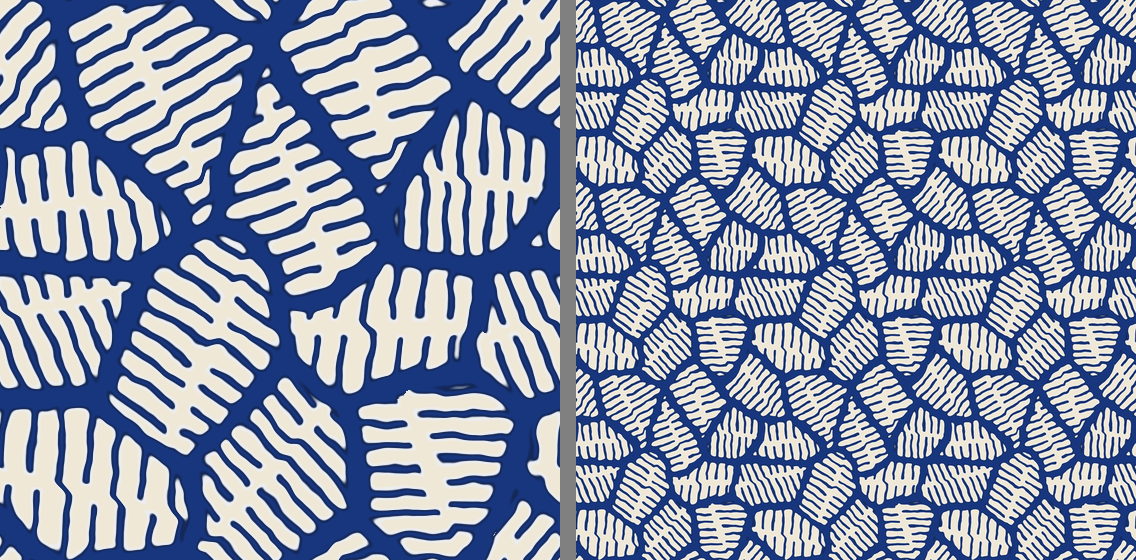
Left: one tile. Right: repeated 3 by 3.
Give the GLSL for this pattern, as a three.js fragment shader.

```glsl
// Seamless block-print pattern of cream leaves, cut into wobbly bars, on deep blue.
varying vec2 vUv;

const vec3 CREAM = vec3(0.94, 0.91, 0.84);
const vec3 COOL_WHITE = vec3(0.92, 0.93, 0.94);
const vec3 BLUE = vec3(0.09, 0.21, 0.49);
const vec3 NAVY = vec3(0.08, 0.16, 0.35);

const vec2 GRID = vec2(3.0, 4.0);      // leaves per tile, rows must be even
const float JITTER = 0.42;             // scatter of the leaf centres, in cells
const vec2 STRETCH = vec2(0.78, 1.25); // metric along and across a leaf
const float TAPER = 1.8;               // narrowing towards the tip
const float HALF_GAP = 0.019;          // half the channel between leaves
const float SLIT = 0.0062;             // half the slit between bars
const float RIB = 0.013;               // half the width of the midrib
const float TIP = 0.12;                // beyond this the bars come apart
const float ROUNDING = 0.012;
const float WOBBLE = 0.0055;
const float LIGHT_RIM = 0.0046;
const float DARK_RIM = 0.0034;
const float SOFT = 0.0014;

float hash(vec2 p) {
  vec3 a = fract(p.xyx * 0.1031);
  a += dot(a, a.yzx + 33.33);
  return fract((a.x + a.y) * a.z);
}

// Value noise from -1 to 1 that wraps after "count" cells
float wrapNoise(vec2 p, float count, float seed) {
  p *= count;
  vec2 i = floor(p), f = fract(p);
  f = f * f * (3.0 - 2.0 * f);
  vec2 a = floor(mod(i + 0.5, count)) + seed;
  vec2 b = floor(mod(i + 1.5, count)) + seed;
  float low = mix(hash(a), hash(vec2(b.x, a.y)), f.x);
  float high = mix(hash(vec2(a.x, b.y)), hash(b), f.x);
  return 2.0 * mix(low, high, f.y) - 1.0;
}

float smoothMin(float a, float b, float k) {
  float h = max(k - abs(a - b), 0.0) / k;
  return min(a, b) - h * h * k * 0.25;
}

struct Leaf {
  vec2 id;     // wrapped cell, the seed of the leaf
  vec2 local;  // position along and across the leaf
  float reach; // stretched distance from the centre
  vec2 slope;  // gradient of reach
};

Leaf leafAt(vec2 p, vec2 cell) {
  Leaf leaf;
  leaf.id = floor(mod(cell + 0.5, GRID)) + 5.0;
  vec2 shift = vec2(hash(leaf.id + 11.3), hash(leaf.id + 23.7)) - 0.5;
  shift.x += 0.5 * mod(cell.y, 2.0);
  vec2 centre = (cell + 0.5 + shift * vec2(1.0, JITTER)) / GRID;
  centre.x -= (1.0 - JITTER) * (shift.x - 0.5 * mod(cell.y, 2.0)) / GRID.x;

  // Most leaves lie nearly flat, some stand steeply
  float turn = 2.0 * hash(leaf.id + 37.1) - 1.0;
  float angle = hash(leaf.id + 41.9) > 0.62 ? sign(turn) * (0.8 + 0.5 * abs(turn)) : 0.45 * turn;
  angle += 3.14159 * step(0.5, hash(leaf.id + 53.3));
  vec2 axis = vec2(cos(angle), sin(angle)), side = vec2(-axis.y, axis.x);
  vec2 q = vec2(dot(p - centre, axis), dot(p - centre, side));

  float narrow = clamp(1.0 + TAPER * q.x, 0.65, 1.45);
  vec2 s = STRETCH * STRETCH;
  leaf.local = q;
  leaf.reach = max(length(STRETCH * q * vec2(1.0, narrow)), 1e-4);
  leaf.slope = (axis * (s.x * q.x + s.y * q.y * q.y * narrow * TAPER)
             + side * s.y * q.y * narrow * narrow) / leaf.reach;
  return leaf;
}

// Signed depth inside the bars of a leaf, given its depth inside the outline
float barDepth(Leaf leaf, float edge) {
  float period = mix(0.037, 0.053, hash(leaf.id + 61.7));
  float slant = 0.7 * (hash(leaf.id + 71.1) - 0.5);
  float across = leaf.local.y - 0.25 * (hash(leaf.id + 83.9) - 0.5) * leaf.local.x;
  float jog = 0.35 * smoothstep(-RIB, RIB, across);
  float s = (leaf.local.x + slant * leaf.local.y) / (period * sqrt(1.0 + slant * slant)) + jog;
  float bar = floor(s), cut = floor(s + 0.5);

  float slit = (0.5 - abs(fract(s) - 0.5)) * period - SLIT;
  float chance = hash(leaf.id * 7.0 + cut + 97.0);
  bool through = chance > 0.8 || cut * period > TIP;
  float rib = (through ? -0.02 : RIB + 0.012 * (chance - 0.4)) - abs(across);
  float body = -smoothMin(-slit, -rib, 0.008);

  edge += 0.014 * (hash(leaf.id * 5.0 + bar + 131.0) - 0.5); // uneven bar ends
  return smoothMin(body, edge, ROUNDING);
}

void main() {
  vec2 p = vUv + WOBBLE * vec2(wrapNoise(vUv, 26.0, 3.0), wrapNoise(vUv, 26.0, 47.0));
  p += 0.3 * WOBBLE * vec2(wrapNoise(vUv, 58.0, 71.0), wrapNoise(vUv, 58.0, 149.0));
  vec2 home = floor(p * GRID);

  // Nearest leaf
  vec2 ownCell = home;
  Leaf own = leafAt(p, home);
  for (int k = 0; k < 25; k++) {
    vec2 cell = home + vec2(mod(float(k), 5.0), floor((float(k) + 0.5) / 5.0)) - 2.0;
    Leaf other = leafAt(p, cell);
    if (other.reach < own.reach) { own = other; ownCell = cell; }
  }

  // Rounded distance to the border with every neighbour
  float edge = 1.0;
  for (int k = 0; k < 25; k++) {
    vec2 cell = home + vec2(mod(float(k), 5.0), floor((float(k) + 0.5) / 5.0)) - 2.0;
    if (distance(cell, ownCell) < 0.5) continue;
    Leaf other = leafAt(p, cell);
    float border = (other.reach - own.reach) / max(length(other.slope - own.slope), 0.01);
    edge = smoothMin(edge, border, ROUNDING);
  }

  // Flat inks with thin cooler rims
  float depth = barDepth(own, edge - HALF_GAP);
  vec3 light = mix(COOL_WHITE, CREAM, smoothstep(-SOFT, SOFT, depth - LIGHT_RIM));
  vec3 dark = mix(NAVY, BLUE, smoothstep(-SOFT, SOFT, -depth - DARK_RIM));
  gl_FragColor = vec4(mix(dark, light, smoothstep(-SOFT, SOFT, depth)), 1.0);
}
```
